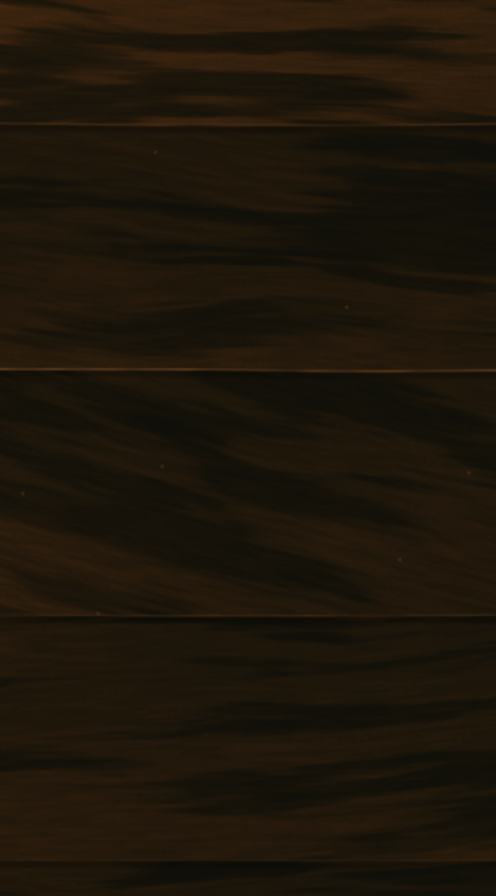
This texture is drawn by a WebGL 1 fragment shader. Its source:

```glsl
precision highp float;
// Dark stained oak floor: long horizontal planks with soft black grain bands.
// Each plank gets its own tone and grain slope; stretched value noise makes
// the bands and pores, and thin worn light lines mark the seams.

uniform vec2 u_resolution;

const vec3 DARK_GRAIN = vec3(0.063, 0.060, 0.034);
const vec3 BROWN_WOOD = vec3(0.140, 0.096, 0.043);
const vec3 AMBER_WOOD = vec3(0.262, 0.152, 0.062);
const vec3 SEAM_LIGHT = vec3(0.330, 0.205, 0.100);

const float PLANK_HEIGHT = 0.274;
const float SEAM_OFFSET = 0.039;
const float SEAM_WIDTH = 0.0022;
const float BASE_TONE = 0.45;
const float TOP_TONE = 0.80;
const float BAND_DEPTH = 0.34;
const float PORE_DEPTH = 0.26;
const float GRIT = 0.07;

float hash(vec2 p) {
  return fract(sin(dot(p, vec2(127.1, 311.7))) * 43758.5453);
}

float noise(vec2 p) {
  vec2 i = floor(p);
  vec2 f = fract(p);
  f = f * f * (3.0 - 2.0 * f);
  float low = mix(hash(i), hash(i + vec2(1.0, 0.0)), f.x);
  float high = mix(hash(i + vec2(0.0, 1.0)), hash(i + 1.0), f.x);
  return mix(low, high, f.y);
}

float fbm(vec2 p) {
  float sum = 0.0;
  float gain = 0.53;
  for (int i = 0; i < 4; i++) {
    sum += gain * noise(p);
    p = p * 2.03 + 17.3;
    gain *= 0.5;
  }
  return sum;
}

// Planks are counted upwards; the second one has steep, arched figure.
float grainSlope(float plank) {
  if (plank > 2.5) return -0.03;
  if (plank > 1.5) return -0.07;
  if (plank > 0.5) return -0.24;
  return 0.06;
}

float seamStrength(float seam) {
  if (seam > 2.5) return 0.45;
  if (seam > 1.5) return 0.85;
  if (seam > 0.5) return 0.35;
  return 0.12;
}

// Soft dark bands, broken up by a finer ragged edge.
float grainBands(vec2 q, float plank, float steep) {
  vec2 stretch = mix(vec2(3.2, 34.0), vec2(3.6, 21.0), steep);
  float wide = fbm(q * stretch + plank * 31.7);
  float ragged = noise(q * vec2(17.0, 150.0) + plank * 9.1) - 0.5;
  return smoothstep(0.48, 0.66, wide + 0.10 * ragged);
}

// Sparse pale dust specks, one candidate per grid cell.
float dust(vec2 p) {
  vec2 grid = p * 14.0;
  vec2 cell = floor(grid);
  vec2 centre = 0.2 + 0.6 * vec2(hash(cell + 3.1), hash(cell + 8.7));
  float spot = 1.0 - smoothstep(0.015, 0.045, length(fract(grid) - centre));
  return spot * step(0.91, hash(cell + 5.3));
}

vec3 woodColor(float tone) {
  vec3 lower = mix(DARK_GRAIN, BROWN_WOOD, clamp(tone * 2.0, 0.0, 1.0));
  return mix(lower, AMBER_WOOD, clamp(tone * 2.0 - 1.0, 0.0, 1.1));
}

void main() {
  vec2 p = gl_FragCoord.xy / u_resolution.y;
  float level = (p.y - SEAM_OFFSET) / PLANK_HEIGHT;
  float plank = floor(level);
  float across = fract(level);
  float top = step(2.5, plank);
  float steep = step(0.5, plank) * (1.0 - step(1.5, plank));

  // Grain coordinates: sheared along the plank and gently waved.
  vec2 q = p;
  q.y -= grainSlope(plank) * p.x;
  q.y += 0.022 * (noise(p * vec2(5.0, 7.0) + plank * 4.7) - 0.5);

  float bands = grainBands(q, plank, steep);
  float pores = noise(q * vec2(22.0, 190.0)) * 0.6
              + noise(q * vec2(48.0, 330.0) + 7.7) * 0.4 - 0.5;
  float cloud = fbm(p * vec2(4.0, 10.0) + 41.0) - 0.5;
  float grit = noise(p * 420.0) - 0.5;

  float tone = mix(BASE_TONE, TOP_TONE, top);
  tone += 0.16 * (0.5 - across) * (1.0 - top) + 0.16 * (0.26 - p.x);
  tone += 0.28 * cloud + PORE_DEPTH * pores + GRIT * grit;
  tone -= bands * mix(BAND_DEPTH, 0.52, top);
  vec3 color = woodColor(tone);

  // Worn seams: a patchy light line over a faint shadow.
  float seam = floor(level + 0.5);
  float offset = (level - seam) * PLANK_HEIGHT;
  offset += 0.003 * (noise(vec2(p.x * 5.0, seam)) - 0.5);
  float shadow = 1.0 - smoothstep(0.0, 0.007, abs(offset + 0.005));
  float line = 1.0 - smoothstep(0.2, 1.2, abs(offset) / SEAM_WIDTH);
  float wear = 0.35 + 0.75 * noise(vec2(p.x * 34.0, seam * 5.0 + 2.0));
  color *= 1.0 - 0.22 * shadow;
  color = mix(color, SEAM_LIGHT, line * wear * seamStrength(seam));

  color = mix(color, SEAM_LIGHT, 0.45 * dust(p));
  gl_FragColor = vec4(color, 1.0);
}
```
